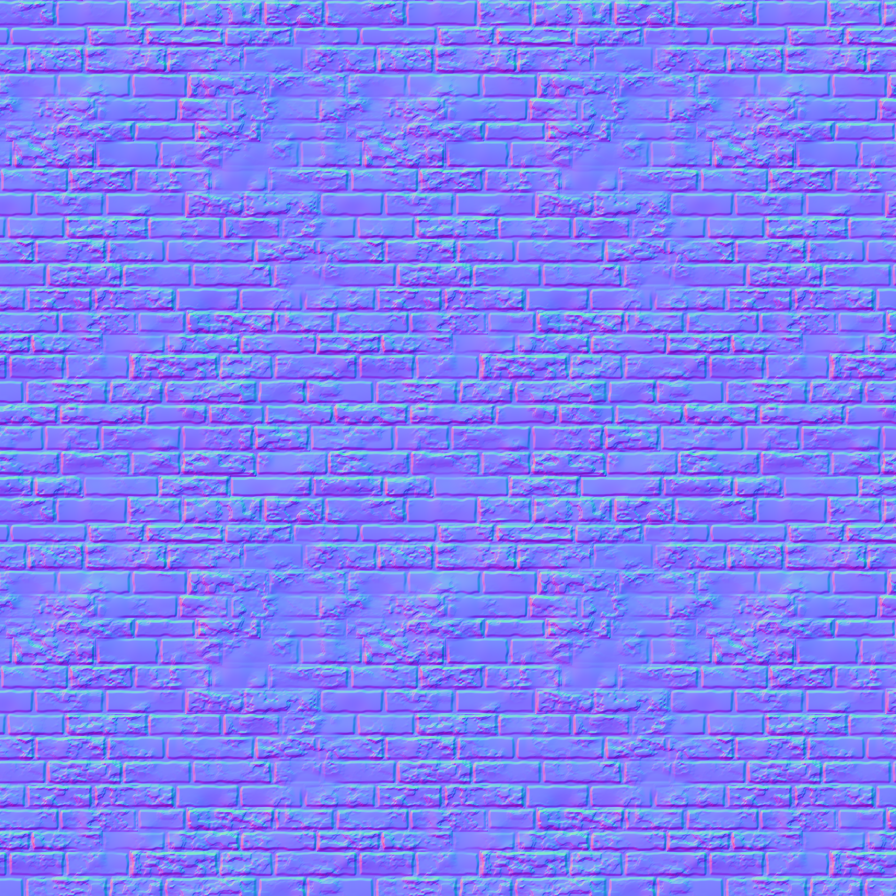
Reproduce this texture map procedurally as a WebGL 1 fragment shader.

```glsl
precision highp float;
// Tangent-space normal map of a weathered brick wall with uneven courses.

uniform vec2 u_resolution;

const vec2  TILE_REPEATS = vec2(2.56, 1.803);  // tiles across and down the canvas
const vec2  TILE_ORIGIN  = vec2(0.029, 0.943); // a tile corner, in canvas units
const vec2  TILE_SIZE    = vec2(15.0, 21.0);   // tile size in course heights
const float BRICK_LENGTH = 3.0;                // mean length in course heights
const float COURSE_JITTER = 0.22;
const float LENGTH_JITTER = 0.36;
const float CORNER_RADIUS = 0.16;
const float BEVEL_START  = 0.0;
const float BEVEL_END    = 0.115;
const float JOINT_DEPTH  = 0.085;
const float EDGE_WOBBLE  = 0.08;
const float CROWN        = 0.1;
const float TILT         = 0.1;
const float SWELL_HEIGHT = 0.22;
const float WAVE_HEIGHT  = 0.07;
const float CHIP_HEIGHT  = 0.04;
const float GRAIN_HEIGHT = 0.07;
const float SAMPLE_STEP  = 0.04;               // slope sampling, in course heights

float hash(vec2 p) {
  vec3 q = fract(vec3(p.xyx) * vec3(0.1031, 0.1030, 0.0973));
  q += dot(q, q.yzx + 33.33);
  return fract((q.x + q.y) * q.z);
}

// Value noise that wraps at the tile edges
float tileNoise(vec2 g, vec2 scale, float seed) {
  vec2 period = floor(TILE_SIZE * scale + 0.5);
  vec2 p = g * scale;
  vec2 i = floor(p);
  vec2 f = p - i;
  f = f * f * f * (f * (f * 6.0 - 15.0) + 10.0);
  vec2 a = mod(i, period) + seed;
  vec2 b = mod(i + 1.0, period) + seed;
  return mix(mix(hash(a), hash(vec2(b.x, a.y)), f.x),
             mix(hash(vec2(a.x, b.y)), hash(b), f.x), f.y);
}

float tileFbm(vec2 g) {
  float sum = 0.0;
  float weight = 0.55;
  vec2 scale = vec2(2.0, 3.0);
  for (int i = 0; i < 3; i++) {
    sum += weight * tileNoise(g, scale, 17.0 + 31.0 * float(i));
    weight *= 0.5;
    scale *= 2.0;
  }
  return sum;
}

float courseEdge(float row) {
  return row + COURSE_JITTER * hash(vec2(mod(row, TILE_SIZE.y), 71.0));
}

float brickEdge(float column, float rowId) {
  float wrapped = mod(column, TILE_SIZE.x / BRICK_LENGTH);
  return column + LENGTH_JITTER * hash(vec2(wrapped + 5.0, rowId + 113.0));
}

float roundedBox(vec2 p, vec2 halfSize, float radius) {
  vec2 q = abs(p) - halfSize + radius;
  return length(max(q, 0.0)) + min(max(q.x, q.y), 0.0) - radius;
}

float wallHeight(vec2 g) {
  // Course and brick that hold this point
  float row = floor(g.y);
  if (g.y < courseEdge(row)) row -= 1.0;
  float rowId = mod(row, TILE_SIZE.y);
  float stagger = 0.5 * mod(rowId, 2.0) + 0.4 * hash(vec2(rowId, 9.0));
  float x = g.x / BRICK_LENGTH + stagger;
  float column = floor(x);
  if (x < brickEdge(column, rowId)) column -= 1.0;
  vec2 id = vec2(mod(column, TILE_SIZE.x / BRICK_LENGTH), rowId);

  vec2 low = vec2(brickEdge(column, rowId) * BRICK_LENGTH, courseEdge(row));
  vec2 high = vec2(brickEdge(column + 1.0, rowId) * BRICK_LENGTH, courseEdge(row + 1.0));
  vec2 halfSize = 0.5 * (high - low);
  vec2 local = vec2(x * BRICK_LENGTH, g.y) - 0.5 * (low + high);

  // Bevelled outline, with joints filled in where mortar is smeared
  float inside = -roundedBox(local, halfSize, CORNER_RADIUS);
  inside -= EDGE_WOBBLE * tileNoise(g, vec2(3.0), 41.0);
  float face = smoothstep(BEVEL_START, BEVEL_END, inside);
  float smear = smoothstep(0.58, 0.78, tileNoise(g, vec2(1.0 / 3.0), 203.0));

  // Worn surface: stepped chips and grain, strongest on the rougher bricks
  float worn = tileFbm(g);
  float patchy = tileNoise(g, vec2(1.0), 151.0);
  float rough = smoothstep(0.25, 0.75, 0.5 * hash(id + 37.0) + 0.6 * patchy);
  float chips = smoothstep(0.34, 0.44, worn) + smoothstep(0.5, 0.6, worn);
  float wear = rough * (CHIP_HEIGHT * chips + GRAIN_HEIGHT * worn);

  // Slightly domed and tilted face
  float lean = TILT * (hash(id + 59.0) - 0.5) * local.y;
  float dome = -CROWN * local.y * local.y;
  float broad = SWELL_HEIGHT * tileNoise(g, vec2(1.0 / 3.0), 83.0)
              + WAVE_HEIGHT * tileNoise(g, vec2(1.0), 127.0);
  float joint = JOINT_DEPTH * (1.0 - face) * (1.0 - 0.85 * smear);
  return broad + mix(0.5, 1.0, face) * wear + face * (lean + dome) - joint;
}

void main() {
  vec2 uv = gl_FragCoord.xy / u_resolution;
  vec2 g = (uv - TILE_ORIGIN) * TILE_REPEATS * TILE_SIZE;
  vec2 e = vec2(SAMPLE_STEP, 0.0);
  vec2 slope = vec2(wallHeight(g + e.xy) - wallHeight(g - e.xy),
                    wallHeight(g + e.yx) - wallHeight(g - e.yx)) / (2.0 * SAMPLE_STEP);
  // Red rises on left-facing sides, green on upward-facing sides
  vec3 normal = normalize(vec3(slope.x, -slope.y, 1.0));
  gl_FragColor = vec4(0.5 + 0.5 * normal, 1.0);
}
```
